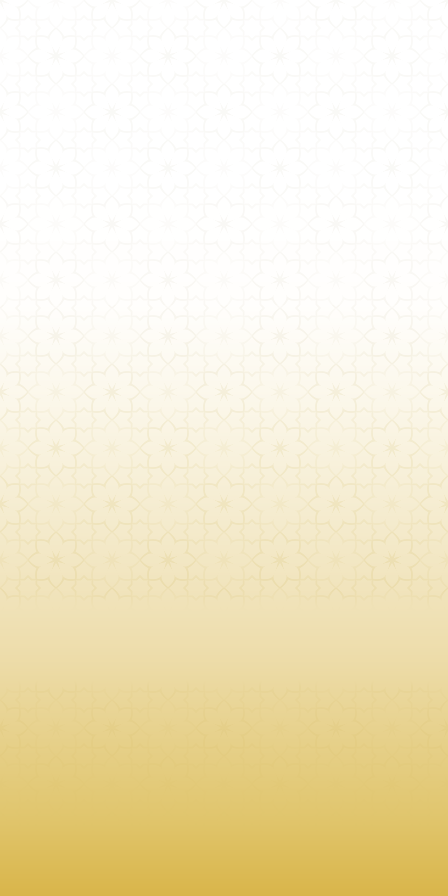
This pattern is drawn by a WebGL 2 fragment shader. Its source:

```glsl
#version 300 es
precision highp float;

#define TILES 8.0
#define LINE_WIDTH 0.016
#define PETAL_REACH 0.5
#define PETAL_WIDTH 0.135
#define STAR_SIZE 0.15
#define LINE_OPACITY 0.32
#define PHASE_HEIGHT 0.66

uniform vec2 u_resolution;
out vec4 fragColor;

const float PI = 3.14159265;

// Vertical gradient: rgb and height of each stop
const vec4 STOPS[8] = vec4[8](
  vec4(0.850, 0.710, 0.290, 0.00), vec4(0.880, 0.775, 0.430, 0.09),
  vec4(0.905, 0.820, 0.550, 0.18), vec4(0.930, 0.865, 0.670, 0.27),
  vec4(0.955, 0.915, 0.790, 0.40), vec4(0.985, 0.968, 0.915, 0.55),
  vec4(1.000, 0.996, 0.988, 0.66), vec4(1.000, 1.000, 1.000, 0.80));

vec3 gradient(float y) {
  vec3 color = STOPS[0].rgb;
  for (int i = 1; i < 8; i++) {
    float t = clamp((y - STOPS[i - 1].w) / (STOPS[i].w - STOPS[i - 1].w), 0.0, 1.0);
    color = mix(color, STOPS[i].rgb, t);
  }
  return color;
}

// Distance to the outline of eight pointed petals
float rosette(vec2 p) {
  float sector = PI / 4.0;
  float angle = mod(atan(p.y, p.x) + sector * 0.5, sector) - sector * 0.5;
  vec2 f = length(p) * vec2(cos(angle), abs(sin(angle)));
  float t = clamp(f.x / PETAL_REACH, 0.0, 1.0);
  float side = PETAL_WIDTH * sin(PI * pow(t, 1.35));
  float beyond = max(f.x - PETAL_REACH, 0.0);
  return length(vec2(abs(f.y - side) * 0.85, beyond));
}

// Distance to the outline of two crossed squares
float star(vec2 p) {
  vec2 a = abs(p);
  float upright = max(a.x, a.y);
  float turned = (a.x + a.y) * sqrt(0.5);
  return abs(min(upright, turned) - STAR_SIZE);
}

float stroke(float d, float pixel) {
  float reach = LINE_WIDTH + pixel * 0.5;
  return 1.0 - smoothstep(max(LINE_WIDTH - pixel * 0.5, 0.0), reach, d);
}

void main() {
  vec2 uv = gl_FragCoord.xy / u_resolution;
  vec2 q = gl_FragCoord.xy * TILES / u_resolution.x;
  float pixel = TILES / u_resolution.x;

  // Rosettes on the grid points, stars between them
  vec2 node = floor(q + 0.5);
  float oddNode = mod(node.x + node.y, 2.0);
  float strong = uv.y < PHASE_HEIGHT ? oddNode : 1.0 - oddNode;
  float petals = stroke(rosette(q - node), pixel) * mix(0.6, 1.0, strong);
  float stars = stroke(star(fract(q) - 0.5), pixel) * 0.8;
  float lines = max(petals, stars);

  // The lattice pauses over a plain band and fades out below it
  float upper = smoothstep(0.315, 0.345, uv.y) * mix(1.0, 0.65, smoothstep(0.55, 0.72, uv.y));
  float lower = 0.5 * smoothstep(0.06, 0.2, uv.y) * (1.0 - smoothstep(0.232, 0.242, uv.y));

  vec3 color = gradient(uv.y);
  vec3 tint = color * mix(vec3(0.95, 0.93, 0.82), vec3(0.93, 0.92, 0.89), smoothstep(0.45, 0.7, uv.y));
  color = mix(color, tint, lines * (upper + lower) * LINE_OPACITY * 1.5);
  fragColor = vec4(color, 1.0);
}
```
